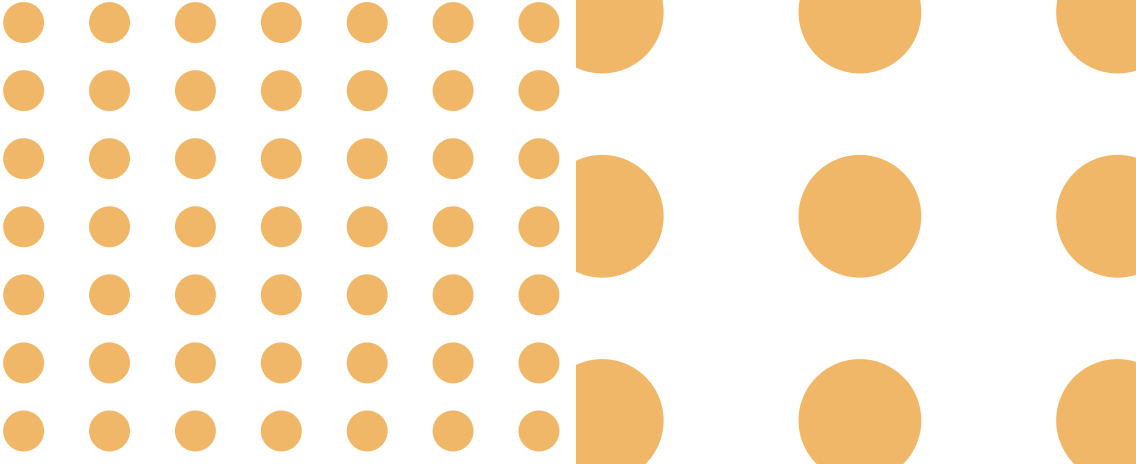
Left, the full canvas; right, a detail of the centre.
Reproduce this pattern procedurally as a Shadertoy shader.

```glsl
// Seven by seven grid of flat amber dots on white.
// The plane is folded into equal cells around a central dot, and each
// cell is filled from a circle distance with a one-pixel soft edge.

// Lengths are fractions of the canvas height.
const vec2 PITCH = vec2(0.1851, 0.1467);
const vec2 GRID_CENTER = vec2(0.0028, 0.0113);
const float DOT_RADIUS = 0.0441;

const vec3 PAPER = vec3(1.0);
const vec3 AMBER = vec3(0.945, 0.718, 0.410);

// Position relative to the center of the nearest cell.
vec2 repeatCell(vec2 p, vec2 pitch) {
    return (fract(p / pitch + 0.5) - 0.5) * pitch;
}

float circleDistance(vec2 p, float radius) {
    return length(p) - radius;
}

// Coverage of a shape, one pixel wide across its edge.
float fillMask(float dist, float pixel) {
    return clamp(0.5 - dist / pixel, 0.0, 1.0);
}

void mainImage(out vec4 fragColor, in vec2 fragCoord) {
    float pixel = 1.0 / iResolution.y;
    vec2 p = (fragCoord - 0.5 * iResolution.xy) * pixel;

    vec2 cell = repeatCell(p - GRID_CENTER, PITCH);
    float dotMask = fillMask(circleDistance(cell, DOT_RADIUS), pixel);

    fragColor = vec4(mix(PAPER, AMBER, dotMask), 1.0);
}
```
